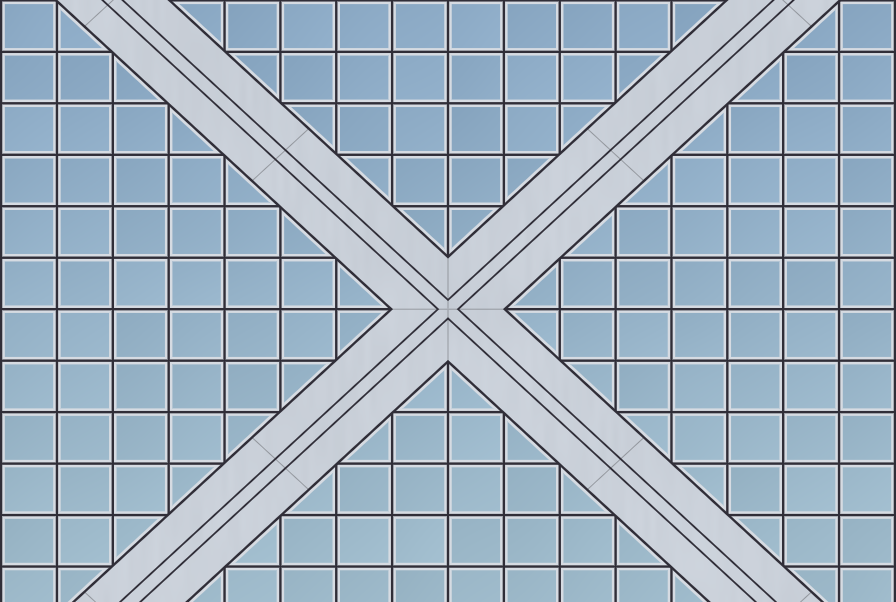
This pattern is drawn by a WebGL 1 fragment shader. Its source:

```glsl
precision highp float;
// A glass curtain wall crossed by two broad pale braces that form an X.
// Everything lives in cell coordinates around the crossing: the brace edges
// run through grid nodes, so ||u| - |v|| = 1 separates cladding from glass.
uniform vec2 u_resolution;

#define CELL vec2(0.0928, 0.0855)    // pane pitch, in canvas heights
#define CROSSING vec2(0.0, -0.0136)  // centre of the X, from canvas centre
#define GROOVE 0.18                  // groove offset from brace axis, in cells
#define JOINT_STEP 6.0               // spacing of cladding joints, in cells
#define FRAME_WIDTH 0.0062           // half width of the light frame
#define GAP_WIDTH 0.0020             // half width of the dark gaps
#define GROOVE_WIDTH 0.0015
#define JOINT_WIDTH 0.0008
#define TINT_SPREAD 0.03             // brightness variation between panes

const vec3 GLASS_TOP = vec3(0.55, 0.668, 0.775);
const vec3 GLASS_BOTTOM = vec3(0.615, 0.725, 0.79);
const vec3 FRAME = vec3(0.84, 0.86, 0.885);
const vec3 GAP = vec3(0.19, 0.18, 0.22);
const vec3 CLADDING = vec3(0.79, 0.815, 0.85);
const vec3 JOINT = vec3(0.46, 0.47, 0.49);

float hash(vec2 p) {
  return fract(sin(dot(p, vec2(127.1, 311.7))) * 43758.5453);
}

float noise(vec2 p) {
  vec2 i = floor(p), f = fract(p);
  f = f * f * (3.0 - 2.0 * f);
  return mix(mix(hash(i), hash(i + vec2(1.0, 0.0)), f.x),
             mix(hash(i + vec2(0.0, 1.0)), hash(i + 1.0), f.x), f.y);
}

// Antialiased coverage of the side where d < 0
float inside(float d) {
  return clamp(0.5 - d * u_resolution.y, 0.0, 1.0);
}

// Antialiased coverage of a line centred on d = 0
float stroke(float d, float halfWidth) {
  return inside(abs(d) - halfWidth) - inside(abs(d) + halfWidth);
}

// Panes with a gentle sky gradient, light frames and dark gaps
vec3 curtainWall(vec2 uv, float height, float edge) {
  vec2 pane = floor(uv), f = fract(uv);
  vec3 color = mix(GLASS_BOTTOM, GLASS_TOP, smoothstep(0.0, 1.0, height));
  color += TINT_SPREAD * (hash(pane) - 0.5);
  color += 0.018 * (f.x - f.y) + 0.012 * (noise(uv * 0.7) - 0.5);

  vec2 bar = (0.5 - abs(f - 0.5)) * CELL;
  float frame = max(stroke(bar.x, FRAME_WIDTH), stroke(bar.y, FRAME_WIDTH));
  frame = max(frame, stroke(edge, FRAME_WIDTH + 0.0014));
  color = mix(color, FRAME, frame);
  float gap = max(stroke(bar.x, GAP_WIDTH), stroke(bar.y, GAP_WIDTH));
  return mix(color, GAP, gap);
}

// Pale panels with grooves along the brace and thin joints across it
vec3 brace(vec2 uv, float across, float scale) {
  vec2 a = abs(uv);
  float along = a.x + a.y;
  float streaks = noise(uv * vec2(9.0, 1.2)) - 0.5;
  vec3 color = CLADDING + 0.018 * streaks + 0.015 * (noise(uv * 0.8) - 0.5);

  float halfStep = 0.5 * JOINT_STEP;
  float joint = abs(mod(along + halfStep, JOINT_STEP) - halfStep) * scale;
  joint = along < halfStep ? min(a.x * CELL.x, a.y * CELL.y) : joint;
  color = mix(color, JOINT, 0.65 * stroke(joint, JOINT_WIDTH));
  return mix(color, GAP, stroke((across - GROOVE) * scale, GROOVE_WIDTH));
}

void main() {
  vec2 p = (gl_FragCoord.xy - 0.5 * u_resolution) / u_resolution.y;
  vec2 uv = (p - CROSSING) / CELL;
  float scale = 1.0 / length(1.0 / CELL);

  // Distance across the nearer brace, and to its outer edge
  float across = abs(abs(uv.x) - abs(uv.y));
  float edge = (across - 1.0) * scale;

  vec3 wall = curtainWall(uv, gl_FragCoord.y / u_resolution.y, edge);
  vec3 color = mix(wall, brace(uv, across, scale), inside(edge));
  color = mix(color, GAP, stroke(edge - 0.001, GAP_WIDTH));
  gl_FragColor = vec4(color, 1.0);
}
```
